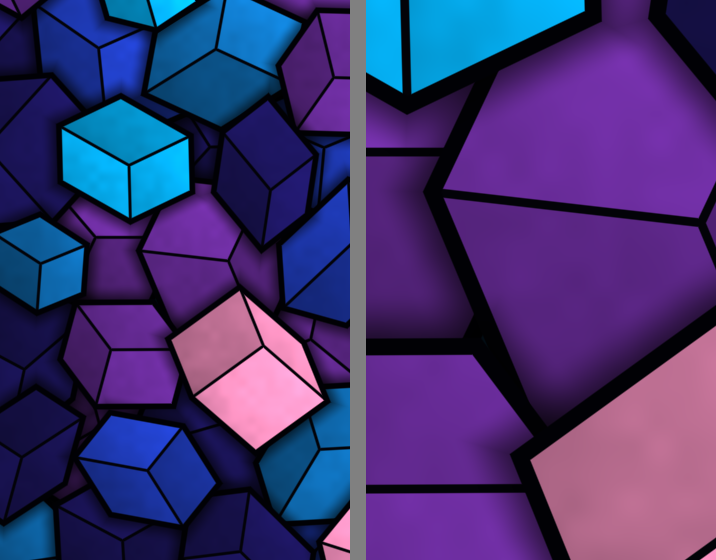
Left, the full canvas; right, a detail of the centre.
Reproduce this background procedurally as a Shadertoy shader.

```glsl
// Overlapping tinted boxes with thick ink outlines and soft drop shadows.
// Each box is three edge vectors around a front corner; the boxes are scattered
// by a low-discrepancy sequence and painted from large (back) to small (front).

float hash(float n) {
    return fract(sin(n * 12.9898) * 43758.5453);
}

float hash2(vec2 p) {
    return fract(sin(dot(p, vec2(12.9898, 78.233))) * 43758.5453);
}

float valueNoise(vec2 p) {
    vec2 i = floor(p), f = fract(p);
    f = f * f * (3.0 - 2.0 * f);
    return mix(mix(hash2(i), hash2(i + vec2(1, 0)), f.x),
               mix(hash2(i + vec2(0, 1)), hash2(i + vec2(1, 1)), f.x), f.y);
}

float cross2(vec2 a, vec2 b) {
    return a.x * b.y - a.y * b.x;
}

vec2 polar(float angle, float len) {
    return len * vec2(cos(angle), sin(angle));
}

float segment(vec2 p, vec2 end) {
    return length(p - end * clamp(dot(p, end) / dot(end, end), 0.0, 1.0));
}

// Signed distance to the pair of silhouette sides parallel to edge e
float sidePair(vec2 p, vec2 e, vec2 f, vec2 g) {
    return (abs(cross2(e, p)) - 0.5 * (abs(cross2(e, f)) + abs(cross2(e, g)))) / length(e);
}

// Navy, violet, royal blue, teal, cyan, pink
vec3 tint(int tone) {
    vec3 colours[6] = vec3[6](
        vec3(0.12, 0.09, 0.40), vec3(0.43, 0.18, 0.63), vec3(0.13, 0.25, 0.78),
        vec3(0.06, 0.44, 0.73), vec3(0.02, 0.75, 1.04), vec3(1.02, 0.60, 0.79));
    return colours[tone];
}

void mainImage(out vec4 fragColor, in vec2 fragCoord) {
    int tones[20] = int[20](0, 1, 1, 0, 0, 3, 3, 1, 1, 2, 0, 4, 0, 1, 5, 4, 3, 5, 0, 2);
    vec2 canvas = vec2(iResolution.x / iResolution.y, 1.0);
    vec2 p = fragCoord / iResolution.y;
    float px = 1.0 / iResolution.y;
    float mottle = 0.6 * valueNoise(p * 14.0) + 0.4 * valueNoise(p * 60.0);
    vec3 col = vec3(0.04, 0.10, 0.26);

    for (int i = 0; i < 40; i++) {
        float n = float(i);

        // Back boxes trade the two brightest tints for violet and royal blue
        int tone = tones[i % 20];
        if (i < 20 && tone > 3) tone -= 3;

        // Placement and size
        vec2 spot = fract(n * vec2(0.75488, 0.56984)) * 1.24 - 0.12;
        vec2 q = p - spot * canvas - 0.04 * (vec2(hash(n + 0.3), hash(n + 0.7)) - 0.5);
        float size = mix(0.19, 0.112, n / 39.0) * mix(0.88, 1.15, hash(n + 51.0));
        if (tone == 5) size *= 1.22;

        // Three edges leaving the front corner
        float turn = 6.2832 * hash(n + 11.0);
        vec2 a = polar(turn, size * mix(0.75, 1.2, hash(n + 21.0)));
        vec2 b = polar(turn + 2.1 + 0.6 * (hash(n + 31.0) - 0.5), size * mix(0.75, 1.2, hash(n + 22.0)));
        vec2 c = polar(turn + 4.2 + 0.6 * (hash(n + 41.0) - 0.5), size * mix(0.75, 1.2, hash(n + 23.0)));
        vec2 v = q + 0.5 * (a + b + c);
        float d = max(sidePair(q, a, b, c), max(sidePair(q, b, c, a), sidePair(q, c, a, b)));

        // Face shading with a soft sheen across the box
        float shade = 0.7;
        if (cross2(a, v) > 0.0 && cross2(v, b) > 0.0) shade = 1.0;
        else if (cross2(b, v) > 0.0 && cross2(v, c) > 0.0) shade = 0.86;
        vec3 face = tint(tone) * shade;
        face *= 1.0 + 0.18 * dot(q, vec2(0.8, 0.6)) / size + 0.16 * (mottle - 0.5);
        face *= mix(0.75, 1.04, smoothstep(-0.1, 0.6, p.x + 0.45 * p.y));

        // Shadow, face, inner edges, outline
        col *= mix(0.35, 1.0, smoothstep(-0.005, 0.034, d));
        float inner = min(segment(v, a), min(segment(v, b), segment(v, c)));
        face = mix(vec3(0.01, 0.01, 0.03), face, smoothstep(-px, px, inner - 0.0026));
        face = mix(face, vec3(0.005, 0.005, 0.02), smoothstep(-px, px, d + 0.005));
        col = mix(col, face, smoothstep(px, -px, d - 0.005));
    }
    fragColor = vec4(clamp(col, 0.0, 1.0), 1.0);
}
```
